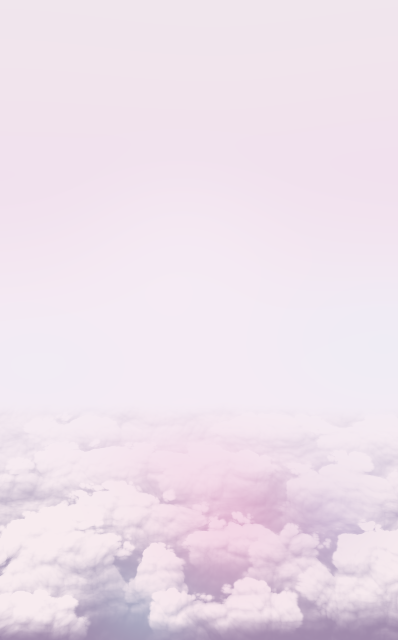
Give the GLSL for this texture, as a WebGL 1 fragment shader.

```glsl
precision highp float;
uniform vec2 u_resolution;

const vec3 SKY_TOP = vec3(0.943, 0.900, 0.930);
const vec3 SKY_ROSE = vec3(0.945, 0.882, 0.932);
const vec3 SKY_PALE = vec3(0.960, 0.922, 0.956);
const vec3 SKY_BLUE = vec3(0.930, 0.926, 0.960);
const vec3 SUNLIT = vec3(0.968, 0.922, 0.938);
const vec3 SHADE = vec3(0.690, 0.635, 0.740);
const vec3 DEEP_SHADE = vec3(0.630, 0.545, 0.675);
const vec3 PINK = vec3(0.850, 0.665, 0.790);
const vec3 ROSE_LIGHT = vec3(0.950, 0.815, 0.890);
const vec3 LILAC = vec3(0.790, 0.725, 0.850);
const vec3 AQUA = vec3(0.670, 0.715, 0.795);
const float HORIZON = 0.372;
const float PUFF_FREQUENCY = 13.0;
const float MEAN_BILLOW = 0.72;
const float EDGE_ROUGHNESS = 0.32;
const float RELIEF = 1.25;
const vec2 LIGHT_STEP = vec2(-0.003, 0.009);

vec2 hash2(vec2 p) {
  vec3 q = fract(p.xyx * vec3(0.1031, 0.1030, 0.0973));
  q += dot(q, q.yzx + 33.33);
  return fract((q.xx + q.yz) * q.zy);
}

float noise(vec2 p) {
  vec2 i = floor(p), f = fract(p);
  f = f * f * (3.0 - 2.0 * f);
  return mix(mix(hash2(i).x, hash2(i + vec2(1, 0)).x, f.x),
             mix(hash2(i + vec2(0, 1)).x, hash2(i + vec2(1, 1)).x, f.x), f.y);
}

// Rounded bumps, one per cell
float domes(vec2 p) {
  vec2 cell = floor(p), f = fract(p);
  float nearest = 1.0;
  for (int j = -1; j <= 1; j++) {
    for (int i = -1; i <= 1; i++) {
      vec2 o = vec2(float(i), float(j));
      vec2 d = o + 0.1 + 0.8 * hash2(cell + o + 40.0) - f;
      nearest = min(nearest, dot(d, d));
    }
  }
  return 1.0 - nearest;
}

// Billowing height, gently flattening toward the horizon
float billow(vec2 p) {
  vec2 q = vec2((p.x - 0.31) / (0.95 - 0.6 * p.y), p.y * (1.1 + 1.2 * p.y)) * PUFF_FREQUENCY;
  q += 0.25 * vec2(noise(q * 1.5), noise(q * 1.5 + 19.0));
  float sum = 0.0, amp = 0.52;
  for (int i = 0; i < 4; i++) {
    sum += amp * domes(q);
    q = q * 2.07 + vec2(7.3, 3.1);
    amp *= 0.46;
  }
  return sum;
}

float glow(vec2 p, vec2 center, vec2 radius) {
  vec2 q = (p - center) / radius;
  return exp(-dot(q, q));
}

// Puts one cloud heap in front: bright crown, base fading into shade
void heap(inout float light, vec2 p, float bumps, vec2 center, vec2 radius) {
  vec2 q = (p - center) / radius;
  float d = length(q) - 1.0 - EDGE_ROUGHNESS * bumps;
  float cover = smoothstep(0.07, -0.07, d) * smoothstep(-1.1, 0.0, q.y);
  light = mix(light, 0.64 + 0.34 * q.y - 0.05 * q.x, cover);
}

vec3 skyColor(vec2 p) {
  float lift = 0.10 * glow(p, vec2(0.29, 0.62), vec2(0.16, 0.2)) + 0.06 * noise(p * 4.0);
  vec3 c = mix(SKY_PALE, SKY_ROSE, smoothstep(0.42, 0.76, p.y - lift + 0.03));
  c = mix(c, SKY_TOP, smoothstep(0.72, 1.0, p.y + 0.05 * noise(p * 3.0 + 5.0)));
  float blue = glow(p, vec2(0.60, 0.46), vec2(0.18, 0.11)) + 0.6 * glow(p, vec2(0.06, 0.43), vec2(0.14, 0.08));
  return mix(c, SKY_BLUE, 0.7 * min(blue, 1.0));
}

vec3 cloudColor(vec2 p) {
  float b = billow(p);
  float relief = b - billow(p + LIGHT_STEP * (1.0 - 1.4 * p.y));
  float n = clamp((b - MEAN_BILLOW) * 4.0, -1.0, 1.0);
  float light = mix(0.22, 0.64, smoothstep(0.0, 0.34, p.y));

  // Heaps from far to near
  heap(light, p, n, vec2(0.13, 0.315), vec2(0.09, 0.035));
  heap(light, p, n, vec2(0.43, 0.315), vec2(0.09, 0.040));
  heap(light, p, n, vec2(0.59, 0.305), vec2(0.10, 0.045));
  heap(light, p, n, vec2(0.16, 0.255), vec2(0.14, 0.050));
  heap(light, p, n, vec2(0.34, 0.245), vec2(0.10, 0.055));
  heap(light, p, n, vec2(0.54, 0.215), vec2(0.10, 0.070));
  heap(light, p, n, vec2(0.20, 0.180), vec2(0.12, 0.060));
  heap(light, p, n, vec2(0.37, 0.140), vec2(0.075, 0.050));
  heap(light, p, n, vec2(0.45, 0.115), vec2(0.060, 0.055));
  heap(light, p, n, vec2(0.09, 0.095), vec2(0.11, 0.100));
  heap(light, p, n, vec2(0.25, 0.085), vec2(0.050, 0.060));
  heap(light, p, n, vec2(0.59, 0.085), vec2(0.105, 0.085));
  heap(light, p, n, vec2(0.29, 0.035), vec2(0.060, 0.042));
  heap(light, p, n, vec2(0.40, 0.040), vec2(0.065, 0.048));
  heap(light, p, n, vec2(0.05, 0.025), vec2(0.080, 0.045));

  // Hollows between the heaps
  light -= 0.28 * glow(p, vec2(0.17, 0.08), vec2(0.05, 0.07)) + 0.25 * glow(p, vec2(0.48, 0.18), vec2(0.06, 0.06));
  light -= 0.30 * glow(p, vec2(0.34, 0.10), vec2(0.07, 0.04)) + 0.20 * glow(p, vec2(0.40, 0.22), vec2(0.06, 0.04));
  light -= 0.22 * smoothstep(0.05, 0.0, p.y);
  float detail = mix(0.6, 1.0, smoothstep(0.1, 0.6, light)) * mix(1.0, 0.7, smoothstep(0.1, 0.33, p.y));
  light = clamp(light + detail * (RELIEF * relief + 0.15 * n) + 0.07, 0.0, 1.0);

  // Coloured light pooled in the shade
  float pink = glow(p, vec2(0.36, 0.19), vec2(0.12, 0.12)) + 0.7 * glow(p, vec2(0.28, 0.29), vec2(0.13, 0.05));
  pink = min(pink, 1.0);
  float lilac = glow(p, vec2(0.52, 0.21), vec2(0.10, 0.09));
  float aqua = glow(p, vec2(0.23, 0.05), vec2(0.08, 0.07));
  vec3 shade = mix(SHADE, DEEP_SHADE, smoothstep(0.11, 0.0, p.y));
  shade = mix(mix(mix(shade, LILAC, 0.8 * lilac), AQUA, 0.7 * aqua), PINK, pink);
  vec3 lit = mix(mix(SUNLIT, ROSE_LIGHT, 0.75 * pink), LILAC, 0.2 * lilac);
  return mix(shade, lit, smoothstep(0.0, 0.95, light));
}

void main() {
  vec2 p = gl_FragCoord.xy / u_resolution.y;
  float rim = HORIZON + 0.016 * (noise(vec2(p.x * 14.0, 2.0)) - 0.5);
  float haze = max(0.62 * smoothstep(0.17, 0.35, p.y), smoothstep(rim - 0.065, rim + 0.004, p.y));
  gl_FragColor = vec4(mix(cloudColor(p), skyColor(p), haze), 1.0);
}
```
